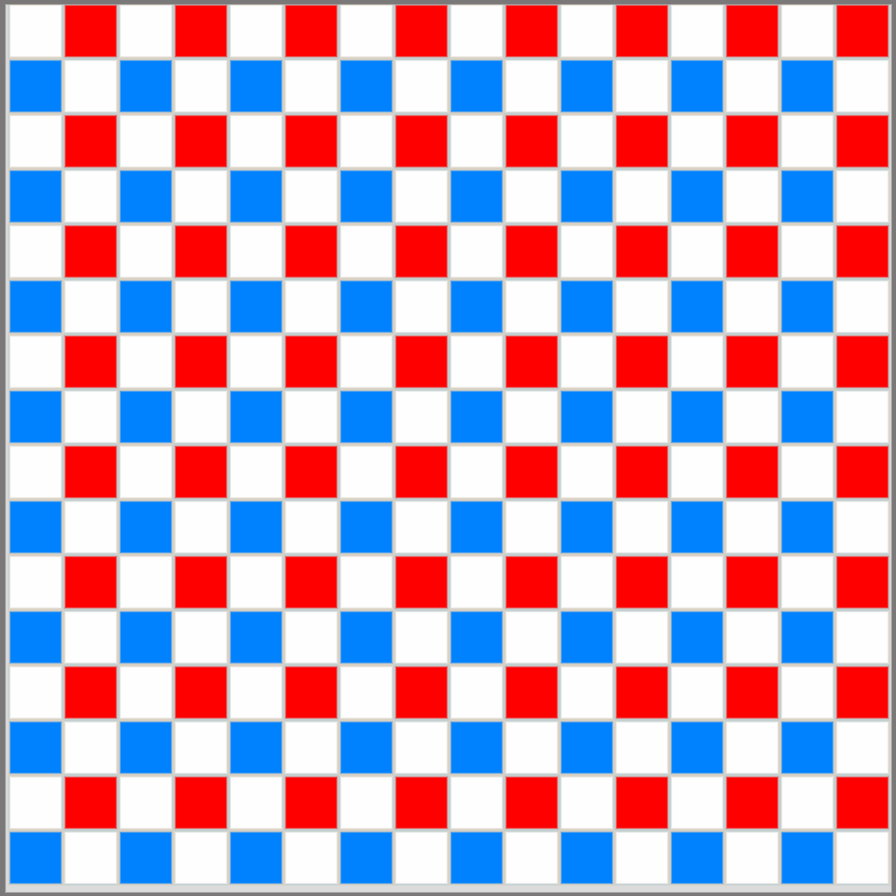
This pattern is drawn by a Shadertoy shader. Its source:

```glsl
const float CELLS = 16.0;                        // cells per side, two per repeat
const float PITCH = 0.06152;                     // cell size
const vec2 GRID_ORIGIN = vec2(0.0090, 0.0118);   // lower left corner of the grid
const float LINE_HALF = 0.0021;                  // half width of the grid lines
const float LINE_SOFT = 0.0015;                  // softness of the line edges
const vec2 FRAME_LOW = vec2(0.0062, 0.0040);     // frame width at left and bottom
const vec2 FRAME_HIGH = vec2(0.0050, 0.0050);    // frame width at right and top
const float FRAME_SOFT = 0.0012;

const vec3 WHITE = vec3(0.996);
const vec3 BLUE = vec3(0.0, 0.51, 1.0);
const vec3 RED = vec3(1.0, 0.0, 0.0);
const vec3 LINE_BY_BLUE = vec3(0.85, 0.82, 0.77);
const vec3 LINE_BY_RED = vec3(0.77, 0.81, 0.81);
const vec3 MARGIN = vec3(0.86);
const vec3 FRAME = vec3(0.48, 0.47, 0.47);

// Checkerboard whose coloured cells are blue on even rows and red on odd rows
vec3 checkerColor(vec2 p, float pixel) {
    vec2 cell = floor(p / PITCH);
    vec2 local = fract(p / PITCH);
    vec2 edge = min(local, 1.0 - local) * PITCH;
    float oddRow = mod(cell.y, 2.0);
    float filled = 1.0 - mod(cell.x + cell.y, 2.0);
    vec3 color = mix(WHITE, mix(BLUE, RED, oddRow), filled);

    // Each line takes its tint from the coloured cell beside it
    bool fromNextRow = filled < 0.5 && edge.y < edge.x;
    float besideRed = fromNextRow ? 1.0 - oddRow : oddRow;
    vec3 lineColor = mix(LINE_BY_BLUE, LINE_BY_RED, besideRed);

    float soft = max(LINE_SOFT, 0.5 * pixel);
    float dist = min(edge.x, edge.y);
    float line = 1.0 - smoothstep(LINE_HALF - soft, LINE_HALF + soft, dist);
    return mix(color, lineColor, line);
}

// Coverage of the inside of a box, from the distances to its sides
float boxMask(vec2 low, vec2 high, float soft) {
    vec2 inside = min(low, high);
    return smoothstep(-soft, soft, min(inside.x, inside.y));
}

void mainImage(out vec4 fragColor, in vec2 fragCoord) {
    vec2 uv = fragCoord / iResolution.xy;
    float pixel = 1.0 / min(iResolution.x, iResolution.y);
    float soft = max(FRAME_SOFT, 0.5 * pixel);

    // Grid on a pale margin
    vec2 p = uv - GRID_ORIGIN;
    float grid = boxMask(p, CELLS * PITCH - p, soft);
    vec3 color = mix(MARGIN, checkerColor(p, pixel), grid);

    // Dark outer frame
    float opening = boxMask(uv - FRAME_LOW, 1.0 - FRAME_HIGH - uv, soft);
    fragColor = vec4(mix(FRAME, color, opening), 1.0);
}
```
